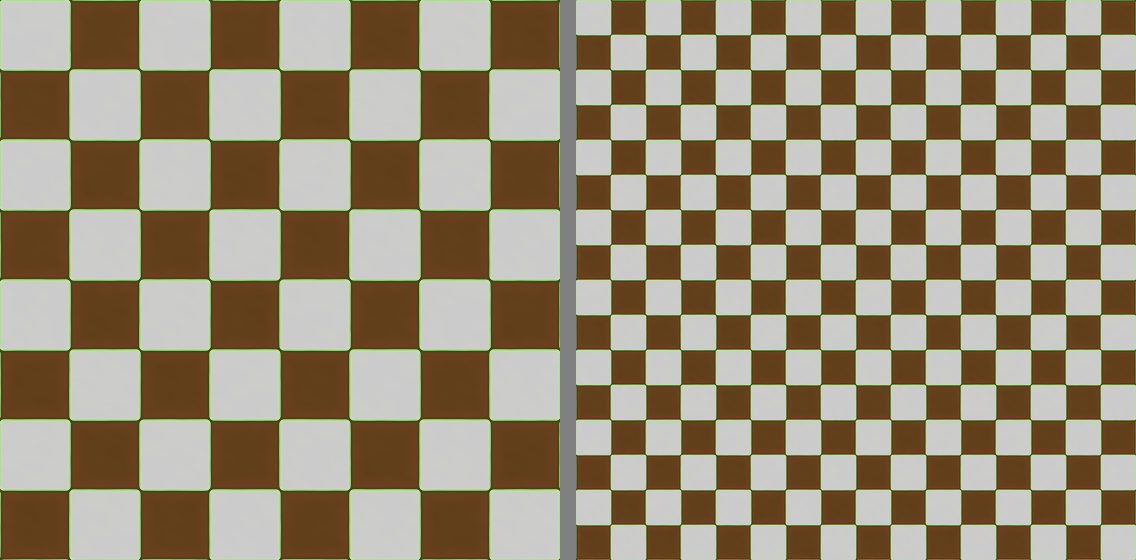
Left, the tile; right, the same tile 2 across and 2 down.
This pattern is drawn by a Shadertoy shader. Its source:

```glsl
// Checkerboard of pale rounded tiles on brown squares, with thin green rims.
// The distance to the nearest pale tile selects nested colour bands;
// whole-number layered sines vary them faintly, so the canvas wraps.

const float TAU = 6.2831853;
const float CELLS = 8.0;          // squares across and down

// Lengths in units of one square
const float TILE_HALF = 0.51;     // pale tiles slightly overlap their square
const float CORNER_RADIUS = 0.07;
const float HALO_INNER = -0.040;
const float RIM_INNER = -0.020;
const float SHADE_OUTER = 0.010;
const float FRINGE_OUTER = 0.026;
const float WARM_REACH = 0.22;
const float EDGE_WOBBLE = 0.002;

const vec3 PALE = vec3(0.798, 0.798, 0.796);
const vec3 HALO = vec3(0.780, 0.840, 0.730);
const vec3 RIM = vec3(0.640, 0.880, 0.490);
const vec3 GLINT = vec3(0.860, 0.920, 0.800);
const vec3 SHADE = vec3(0.170, 0.280, 0.020);
const vec3 FRINGE = vec3(0.300, 0.260, 0.110);
const vec3 BROWN = vec3(0.384, 0.247, 0.106);
const vec3 WARM_BROWN = vec3(0.415, 0.250, 0.115);

// Smooth variation in -1..1 that repeats over the unit canvas
float wrappedWaves(vec2 uv) {
    float a = sin(TAU * dot(uv, vec2(3.0, 5.0)) + 0.7);
    float b = sin(TAU * dot(uv, vec2(-11.0, 7.0)) + 2.0 * a);
    float c = sin(TAU * dot(uv, vec2(17.0, 23.0)) + b);
    return (a + b + c) / 3.0;
}

float roundedSquare(vec2 p) {
    vec2 q = abs(p) - (TILE_HALF - CORNER_RADIUS);
    return length(max(q, 0.0)) + min(max(q.x, q.y), 0.0) - CORNER_RADIUS;
}

// x: signed distance to the nearest pale tile, y: closeness to its corners
vec2 nearestTile(vec2 p) {
    vec2 cell = floor(p);
    vec2 best = vec2(10.0, 0.0);
    for (int j = -1; j <= 1; j++) {
        for (int i = -1; i <= 1; i++) {
            vec2 id = cell + vec2(i, j);
            if (mod(id.x + id.y, 2.0) < 0.5) continue;
            vec2 local = p - id - 0.5;
            float d = roundedSquare(local);
            if (d < best.x) {
                vec2 q = abs(local) - (TILE_HALF - CORNER_RADIUS);
                best = vec2(d, smoothstep(0.0, 0.5 * CORNER_RADIUS, min(q.x, q.y)));
            }
        }
    }
    return best;
}

void mainImage(out vec4 fragColor, in vec2 fragCoord) {
    vec2 uv = fragCoord / iResolution.xy;
    float soft = 0.6 * CELLS / min(iResolution.x, iResolution.y);
    float waves = wrappedWaves(uv);

    vec2 tile = nearestTile(uv * CELLS);
    float d = tile.x + EDGE_WOBBLE * waves;

    // Brown squares, warmer towards their borders
    vec3 brown = mix(WARM_BROWN, BROWN, smoothstep(FRINGE_OUTER, WARM_REACH, d));
    brown += 0.004 * waves;

    // Rim fades a little along its length and glints at the corners
    vec3 rim = mix(RIM, HALO, 0.15 + 0.15 * waves);
    rim = mix(rim, GLINT, 0.7 * tile.y);

    // Nested bands, from the tile interior outwards
    vec3 color = PALE + 0.002 * waves;
    color = mix(color, HALO, smoothstep(HALO_INNER - soft, HALO_INNER + soft, d));
    color = mix(color, rim, smoothstep(RIM_INNER - soft, RIM_INNER + soft, d));
    color = mix(color, SHADE, smoothstep(-soft, soft, d));
    color = mix(color, FRINGE, smoothstep(SHADE_OUTER - soft, SHADE_OUTER + soft, d));
    color = mix(color, brown, smoothstep(FRINGE_OUTER - soft, FRINGE_OUTER + soft, d));

    fragColor = vec4(color, 1.0);
}
```
